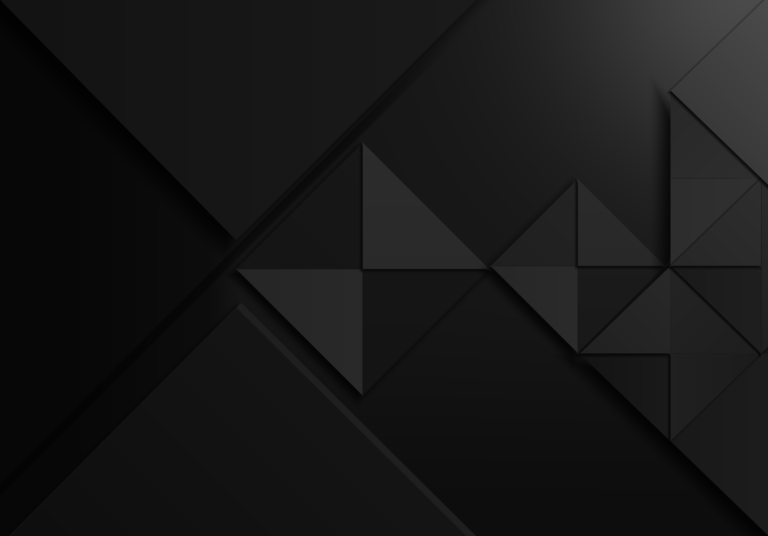
A Shadertoy shader for this background:

```glsl
// Signed distance to the line a-b, positive on its right-hand side
float sideOf(vec2 p, vec2 a, vec2 b) {
    vec2 edge = normalize(b - a);
    return dot(p - a, vec2(edge.y, -edge.x));
}

// Triangle distance, corners listed counterclockwise
float triangle(vec2 p, vec2 a, vec2 b, vec2 c) {
    return max(sideOf(p, a, b), max(sideOf(p, b, c), sideOf(p, c, a)));
}

// Soft shade thrown to the lower left
float castShadow(float tone, vec2 p, vec2 a, vec2 b, vec2 c, float depth) {
    float d = triangle(p + depth * 0.7071, a, b, c);
    return tone * (1.0 - 0.8 * (1.0 - smoothstep(-depth, depth, d)));
}

// Flat plate whose tone runs from corner a to corner c
float facet(float tone, vec2 p, vec2 a, vec2 b, vec2 c, vec2 tones, float depth) {
    float pixel = 1.0 / iResolution.y;
    float cover = 1.0 - smoothstep(-pixel, pixel, triangle(p, a, b, c));
    float along = clamp(dot(p - a, c - a) / dot(c - a, c - a), 0.0, 1.0);
    if (depth > 0.0) tone = castShadow(tone, p, a, b, c, depth);
    return mix(tone, mix(tones.x, tones.y, along), cover);
}

// Four facets around a centre; tones are upper left, upper right, lower left, lower right
float diamond(float tone, vec2 p, vec2 center, float radius, vec4 tones, float depth) {
    vec2 q = p - center;
    vec2 x = vec2(radius, 0.0), y = vec2(0.0, radius), o = vec2(0.0);
    vec2 s = abs(q + depth * 0.7071);
    float d = (s.x + s.y - radius) * 0.7071;
    tone *= 1.0 - 0.8 * (1.0 - smoothstep(-depth, depth, d));
    tone = facet(tone, q, -x, o, y, tones.x * vec2(0.94, 1.06), 0.0);
    tone = facet(tone, q, -y, x, o, tones.w * vec2(0.95, 1.05), 0.0);
    tone = facet(tone, q, -x, -y, o, tones.z * vec2(0.94, 1.04), 0.0);
    return facet(tone, q, o, x, y, tones.y * vec2(0.98, 1.04), 0.005);
}

// Dark corridor on the left, lit wall on the right
float backdrop(vec2 p) {
    vec2 toLight = p - vec2(1.42, 1.05);
    float corridor = mix(0.028, 0.048, smoothstep(0.1, 0.42, p.x));
    float wall = mix(0.05, 0.085, smoothstep(0.0, 0.5, p.y));
    wall += 0.21 * exp(-dot(toLight, toLight) / 0.14);
    return mix(corridor, wall, smoothstep(0.38, 0.46, p.x));
}

// Diagonal groove that fades upwards
float groove(vec2 p, vec2 start) {
    float across = (p.x - start.x - p.y + start.y) * 0.7071;
    float band = smoothstep(0.007, 0.011, across) * (1.0 - smoothstep(0.022, 0.03, across));
    return 1.0 - 0.45 * band * (1.0 - smoothstep(0.7, 0.97, p.y));
}

// Large plates at the left
float largePlates(float tone, vec2 p) {
    vec2 apex = vec2(0.4405, 0.552);
    tone *= groove(p, apex);
    tone = facet(tone, p, vec2(-0.22, 1.224), apex, vec2(1.112, 1.224), vec2(0.065, 0.11), 0.028);
    vec2 foot = vec2(-0.112, -0.13);
    tone = facet(tone, p, foot, vec2(1.019, -0.13), vec2(0.45, 0.435), vec2(0.14, 0.12), 0.012);
    return facet(tone, p, foot, vec2(1.001, -0.13), vec2(0.441, 0.426), vec2(0.045, 0.08), 0.0);
}

// Triangular mosaic on a lattice; the corners are lattice steps from the node
float mosaic(float tone, vec2 p, vec2 node, vec2 cell) {
    vec2 q = p - node;
    vec2 o = vec2(0.0), r = vec2(cell.x, 0.0), u = vec2(0.0, cell.y);
    tone = castShadow(tone, q, 2.0 * u, o, r + u, 0.025);

    // Lower half
    tone = facet(tone, q, -r - u, -2.0 * u, -u, vec2(0.075, 0.1), 0.0);
    tone = facet(tone, q, -u, -2.0 * u, r - u, vec2(0.125, 0.105), 0.005);
    tone = facet(tone, q, o, -u, r - u, vec2(0.14, 0.115), 0.0);
    tone = facet(tone, q, -r - u, -u, o, vec2(0.125, 0.16), 0.006);
    tone = facet(tone, q, r - u, 2.0 * r, r + u, vec2(0.12, 0.17), 0.004);
    tone = facet(tone, q, o, r - u, r, vec2(0.1, 0.12), 0.004);

    // Upper half
    tone = facet(tone, q, 2.0 * u, u, r + u, vec2(0.155, 0.18), 0.0);
    tone = facet(tone, q, u, o, r + u, vec2(0.175, 0.19), 0.0);
    tone = facet(tone, q, o, r, r + u, vec2(0.15, 0.18), 0.005);
    return facet(tone, q, 2.0 * u, 2.0 * r, 2.0 * r + 4.0 * u, vec2(0.22, 0.36), 0.005);
}

void mainImage(out vec4 fragColor, in vec2 fragCoord) {
    vec2 p = fragCoord / iResolution.y;
    vec2 node = vec2(1.251, 0.504), cell = vec2(0.1691, 0.1635);

    float tone = largePlates(backdrop(p), p);
    tone = diamond(tone, p, vec2(0.6766, 0.498), 0.236, vec4(0.085, 0.165, 0.155, 0.08), 0.014);

    // Sloping plate below the mosaic
    vec2 corner = node - cell;
    tone = facet(tone, p, corner, corner + cell * vec2(4.0, -4.0), corner + cell * vec2(4.0, 0.0),
                 vec2(0.08, 0.14), 0.022);
    tone = diamond(tone, p, vec2(1.078, 0.5037), 0.1625, vec4(0.13, 0.16, 0.16, 0.1), 0.016);
    tone = mosaic(tone, p, node, cell);

    fragColor = vec4(vec3(tone), 1.0);
}
```
